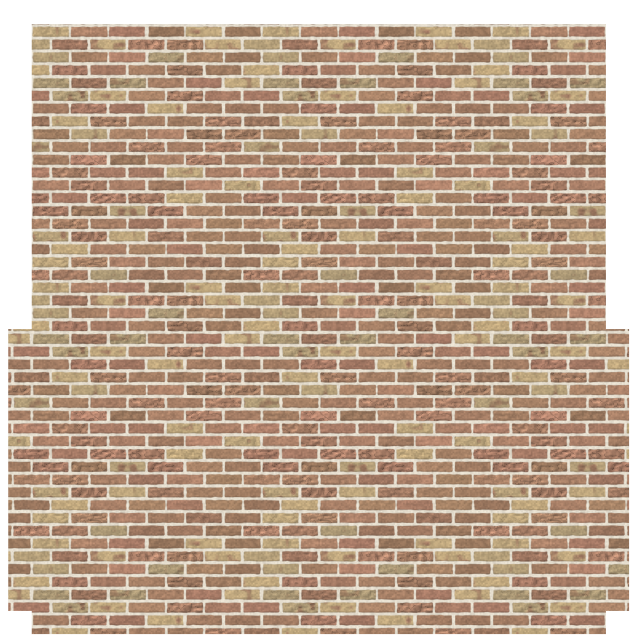
A WebGL 1 fragment shader for this texture:

```glsl
precision highp float;
uniform vec2 u_resolution;

const vec2 BRICK_PITCH = vec2(0.0599, 0.01999);
const vec2 TILE = vec2(6.0, 20.0); // bricks and courses before the pattern repeats

float hash(vec2 p) {
  vec3 q = fract(p.xyx * vec3(0.1031, 0.1030, 0.0973));
  q += dot(q, q.yzx + 33.33);
  return fract((q.x + q.y) * q.z);
}

// Value noise in wall coordinates that wraps with the tile; scale must be whole
float tileNoise(vec2 p, vec2 scale) {
  vec2 period = TILE * scale;
  p *= scale;
  vec2 i = floor(p);
  vec2 f = fract(p);
  f = f * f * (3.0 - 2.0 * f);
  vec2 a = mod(i, period);
  vec2 b = mod(i + 1.0, period);
  return mix(mix(hash(a), hash(vec2(b.x, a.y)), f.x),
             mix(hash(vec2(a.x, b.y)), hash(b), f.x), f.y);
}

float boxDistance(vec2 p, vec2 halfSize) {
  vec2 q = abs(p) - halfSize;
  return length(max(q, 0.0)) + min(max(q.x, q.y), 0.0);
}

float rectDistance(vec2 p, vec2 low, vec2 high) {
  return boxDistance(p - 0.5 * (low + high), 0.5 * (high - low));
}

void main() {
  vec2 uv = gl_FragCoord.xy / u_resolution;
  float pixel = 1.0 / min(u_resolution.x, u_resolution.y);

  // Running bond: courses counted downwards, every second one shifted by half
  vec2 wall = vec2(uv.x - 0.0495, 0.9603 - uv.y) / BRICK_PITCH;
  float course = floor(wall.y);
  vec2 bond = vec2(wall.x + 0.5 * mod(course, 2.0), wall.y);
  vec2 id = mod(floor(bond), TILE);
  vec2 local = (fract(bond) - 0.5) * BRICK_PITCH;

  float shade = hash(id + 11.3);
  float hue = hash(id + 37.7);
  float kind = hash(id + 71.9);
  float roughness = hash(id + 53.1);

  float grain = tileNoise(wall, vec2(24.0, 8.0)) - 0.5;
  float blotch = tileNoise(wall, vec2(6.0, 2.0));
  float wobble = tileNoise(wall, vec2(9.0, 4.0)) - 0.5;

  // Brick outline with uneven size and edges
  vec2 shift = (vec2(hue, roughness) - 0.5) * vec2(0.0016, 0.0006);
  vec2 halfSize = vec2(0.0279 + 0.0008 * (shade - 0.5), 0.0076);
  float d = boxDistance(local - shift, halfSize - 0.0018) - 0.0018;
  d += wobble * 0.0014;
  float soft = max(pixel * 0.8, 0.0008);
  float brickMask = 1.0 - smoothstep(-soft, soft, d);

  // Fired clay, with pale sandy patches on some bricks
  vec3 clay = mix(vec3(0.67, 0.49, 0.41), vec3(0.62, 0.49, 0.38), hue);
  clay *= 0.93 + 0.15 * shade;
  vec3 sand = mix(vec3(0.77, 0.67, 0.50), vec3(0.65, 0.58, 0.45), hue);
  float sandy = step(0.80, kind) * smoothstep(0.12, 0.55, blotch + 0.35 * shade);
  vec3 brick = mix(clay, sand, sandy);

  // Folded surface: embossed relief and dark creases
  vec2 foldScale = vec2(9.0, 5.0);
  float fold = tileNoise(wall, foldScale);
  float relief = fold - tileNoise(wall + vec2(0.05, 0.10), foldScale);
  float crumpled = smoothstep(0.45, 0.85, roughness) * (1.0 - 0.6 * sandy);
  float crease = 1.0 - smoothstep(0.0, 0.09, abs(fold - 0.5));
  brick *= 1.0 + relief * (0.10 + 0.30 * crumpled) - 0.16 * crease * crumpled;
  brick *= 1.0 + 0.15 * grain + 0.10 * (blotch - 0.5);
  brick *= 1.0 - 0.14 * smoothstep(0.0045, 0.0078, local.y);

  // Sandy mortar, shaded close to the bricks
  vec3 mortar = vec3(0.90, 0.87, 0.81) * (1.0 + 0.09 * grain + 0.04 * wobble);
  mortar *= 0.94 + 0.06 * smoothstep(0.0, 0.0018, d);
  vec3 color = mix(mortar, brick, brickMask);

  // Stepped wall outline on white
  float outline = min(rectDistance(uv, vec2(0.0495, 0.0091), vec2(0.9466, 0.9622)),
                      rectDistance(uv, vec2(0.0130, 0.0456), vec2(0.9831, 0.4857)));
  color = mix(color, vec3(1.0), smoothstep(-0.5 * pixel, 0.5 * pixel, outline));
  gl_FragColor = vec4(color, 1.0);
}
```
